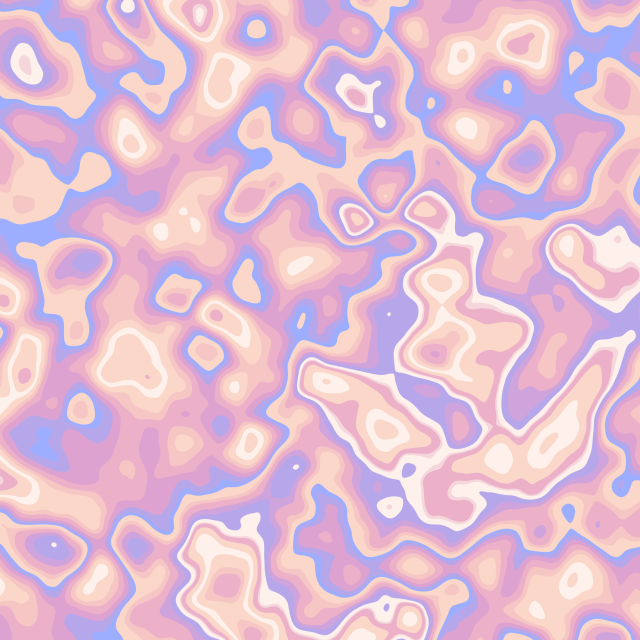
This pattern is drawn by a WebGL 1 fragment shader. Its source:

```glsl
precision highp float;
uniform vec2 u_resolution;

#define BLOB_FREQ 13.0
#define BLOB_BANDS 12.5
#define DRIFT_FREQ 4.2
#define DRIFT_BANDS 13.0
#define RIPPLE_FREQ 25.0
#define RIPPLE_BANDS 3.2
#define WARP_FREQ 7.0
#define WARP_AMOUNT 0.045
#define CYCLE 15.0
#define PHASE 7.0

const vec3 CREAM = vec3(0.995, 0.945, 0.925);
const vec3 BLUSH = vec3(0.960, 0.840, 0.860);
const vec3 PEACH = vec3(0.980, 0.845, 0.785);
const vec3 SALMON = vec3(0.965, 0.775, 0.770);
const vec3 PINK = vec3(0.925, 0.690, 0.790);
const vec3 ORCHID = vec3(0.870, 0.635, 0.820);
const vec3 MAUVE = vec3(0.810, 0.640, 0.860);
const vec3 VIOLET = vec3(0.715, 0.655, 0.920);
const vec3 BLUE = vec3(0.615, 0.680, 1.000);

float hash(vec2 cell) {
  vec3 q = fract(cell.xyx * vec3(0.1031, 0.1030, 0.0973));
  q += dot(q, q.yzx + 33.33);
  return fract((q.x + q.y) * q.z);
}

// Value noise, centred on zero
float noise(vec2 p) {
  vec2 cell = floor(p);
  vec2 f = fract(p);
  vec2 s = f * f * f * (f * (f * 6.0 - 15.0) + 10.0);
  float low = mix(hash(cell), hash(cell + vec2(1.0, 0.0)), s.x);
  float high = mix(hash(cell + vec2(0.0, 1.0)), hash(cell + 1.0), s.x);
  return mix(low, high, s.y) - 0.5;
}

// Height of the terrain, counted in colour bands
float height(vec2 p) {
  vec2 warp = vec2(noise(p * WARP_FREQ + 17.0), noise(p * WARP_FREQ + 71.0));
  vec2 q = mat2(0.82, 0.57, -0.57, 0.82) * (p + WARP_AMOUNT * warp);
  return PHASE
    + DRIFT_BANDS * noise(q * DRIFT_FREQ + 41.0)
    + BLOB_BANDS * noise(q * BLOB_FREQ + 113.0)
    + RIPPLE_BANDS * noise(p * RIPPLE_FREQ + 59.0);
}

// Soft switch to the next colour at a band edge
vec3 band(vec3 below, vec3 above, float edge, float h, float blur) {
  return mix(below, above, smoothstep(edge - blur, edge + blur, h));
}

// The cycle starts and ends inside cream, so it wraps without a seam
vec3 contourColor(float h, float blur) {
  vec3 c = CREAM;
  c = band(c, PEACH, 0.5, h, blur);
  c = band(c, SALMON, 1.7, h, blur);
  c = band(c, PINK, 2.6, h, blur);
  c = band(c, ORCHID, 3.8, h, blur);
  c = band(c, VIOLET, 4.8, h, blur);
  c = band(c, BLUE, 5.7, h, blur);
  c = band(c, PEACH, 6.3, h, blur);
  c = band(c, SALMON, 7.5, h, blur);
  c = band(c, PINK, 8.2, h, blur);
  c = band(c, MAUVE, 9.4, h, blur);
  c = band(c, VIOLET, 10.2, h, blur);
  c = band(c, CREAM, 11.1, h, blur);
  c = band(c, BLUSH, 11.9, h, blur);
  c = band(c, PINK, 12.2, h, blur);
  c = band(c, PEACH, 13.2, h, blur);
  return band(c, CREAM, 14.5, h, blur);
}

void main() {
  float pixel = 1.0 / min(u_resolution.x, u_resolution.y);
  vec2 p = gl_FragCoord.xy * pixel;

  // The slope per pixel sets the width of the smoothed edges
  float h = height(p);
  vec2 slope = vec2(height(p + vec2(pixel, 0.0)), height(p + vec2(0.0, pixel))) - h;
  float blur = clamp(0.7 * length(slope), 0.001, 0.4);

  gl_FragColor = vec4(contourColor(mod(h, CYCLE), blur), 1.0);
}
```
